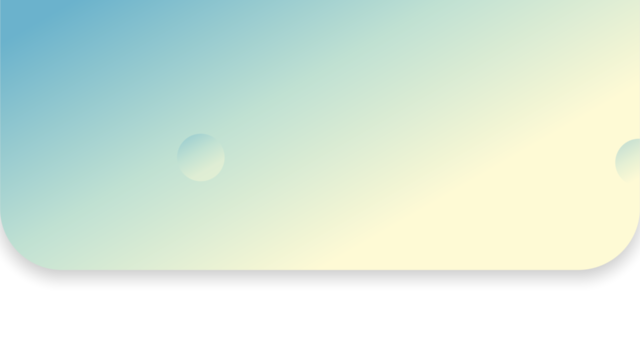
Write a WebGL 1 fragment shader that draws this background.

```glsl
precision highp float;

uniform vec2 u_resolution;

const vec3 BLUE = vec3(0.42, 0.70, 0.80);
const vec3 MINT = vec3(0.75, 0.88, 0.825);
const vec3 CREAM = vec3(0.996, 0.98, 0.835);
const vec2 SLANT = vec2(0.5, 0.866);

const float CARD_BOTTOM = 0.25;
const float CORNER_RADIUS = 0.172;
const float SHADOW_DROP = 0.0185;
const float SHADOW_BLUR = 0.046;
const float SHADOW_ALPHA = 0.22;
const float BUBBLE_RADIUS = 0.066;
const float BUBBLE_ALPHA = 0.4;

// Slanted position inside a box: 0 at its top left, 1 at its bottom right
float slantedPosition(vec2 p, vec2 topLeft, vec2 size) {
  vec2 offset = vec2(p.x - topLeft.x, topLeft.y - p.y);
  return dot(offset, SLANT) / dot(size, SLANT);
}

vec3 palette(float t) {
  vec3 cool = mix(BLUE, MINT, clamp((t - 0.07) / 0.33, 0.0, 1.0));
  return mix(cool, CREAM, clamp((t - 0.40) / 0.31, 0.0, 1.0));
}

float roundedBox(vec2 p, vec2 halfSize, float radius) {
  vec2 q = abs(p) - halfSize + radius;
  return length(max(q, 0.0)) + min(max(q.x, q.y), 0.0) - radius;
}

// The card reaches past the top edge, so only its lower corners show
float cardDistance(vec2 p, float width) {
  vec2 halfSize = vec2(0.5 * width, 1.0);
  return roundedBox(p - vec2(0.5 * width, CARD_BOTTOM + 1.0), halfSize, CORNER_RADIUS);
}

float coverage(float distance, float softness) {
  return 1.0 - smoothstep(-softness, softness, distance);
}

vec3 addBubble(vec3 base, vec2 p, vec2 center, float radius, float pixel) {
  vec2 topLeft = center + vec2(-radius, radius);
  vec3 tint = palette(slantedPosition(p, topLeft, vec2(2.0 * radius)));
  float mask = coverage(length(p - center) - radius, pixel);
  return mix(base, tint, BUBBLE_ALPHA * mask);
}

void main() {
  float pixel = 1.0 / u_resolution.y;
  vec2 p = gl_FragCoord.xy * pixel;
  float width = u_resolution.x * pixel;

  // White page with a soft drop shadow
  float shadow = coverage(cardDistance(p + vec2(0.0, SHADOW_DROP), width), SHADOW_BLUR);
  vec3 page = vec3(1.0 - SHADOW_ALPHA * shadow);

  // Gradient card
  vec2 cardSize = vec2(width, 1.0 - CARD_BOTTOM);
  vec3 card = palette(slantedPosition(p, vec2(0.0, 1.0), cardSize));

  // Translucent bubbles
  vec2 firstCenter = vec2(0.3138 * width, 0.5625);
  vec2 lastCenter = vec2(0.9985 * width, 0.5486);
  for (int i = 0; i < 2; i++) {
    vec2 center = mix(firstCenter, lastCenter, float(i));
    card = addBubble(card, p, center, BUBBLE_RADIUS, pixel);
  }

  float cardMask = coverage(cardDistance(p, width), pixel);
  gl_FragColor = vec4(mix(page, card, cardMask), 1.0);
}
```
